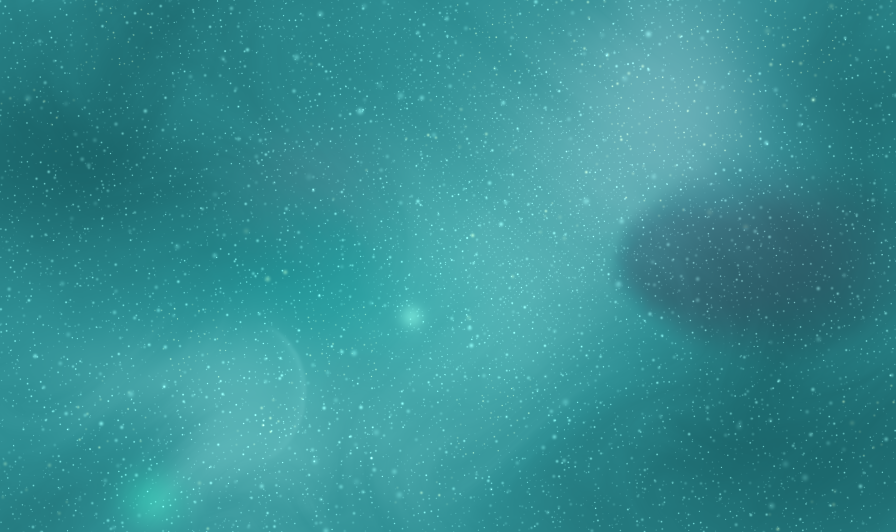
This background is drawn by a WebGL 1 fragment shader. Its source:

```glsl
precision highp float;

uniform vec2 u_resolution;

float hash(vec2 p) {
    return fract(sin(dot(p, vec2(127.1, 311.7))) * 43758.55);
}

vec2 rotate(vec2 p, float angle) {
    float c = cos(angle), s = sin(angle);
    return vec2(c * p.x - s * p.y, s * p.x + c * p.y);
}

// Soft elliptical wash, 1 at its centre
float wash(vec2 p, vec2 center, vec2 radius) {
    vec2 d = (p - center) / radius;
    return exp(-dot(d, d));
}

// Layered, self-warping sines, roughly -1..1
float clouds(vec2 p, float frequency) {
    float sum = 0.0;
    float amplitude = 0.5;
    p *= frequency;
    for (int i = 0; i < 7; i++) {
        p += 0.7 * sin(p.yx * 1.2 + float(i) * 1.7);
        sum += amplitude * sin(p.x) * cos(p.y);
        p = rotate(p, 1.1) * 1.8;
        amplitude *= 0.58;
    }
    return sum;
}

// One randomly placed round star in some cells of a grid
float stars(vec2 p, float cells, float radius, float density, float seed) {
    vec2 g = rotate(p, 0.4 + seed) * cells;
    vec2 id = floor(g) + seed * 17.0;
    float size = radius * cells * mix(0.65, 1.0, hash(id + 5.3));
    float margin = min(2.0 * size, 0.5);
    vec2 center = mix(vec2(margin), vec2(1.0 - margin), vec2(hash(id), hash(id + 31.7)));
    float falloff = 1.0 - smoothstep(0.0, 2.0 * size, length(fract(g) - center));
    float power = hash(id + 71.9);
    return step(hash(id + 13.1), density) * falloff * falloff * mix(0.25, 1.0, power * power);
}

// Broad light and shade of the nebula
float nebulaTone(vec2 p) {
    float tone = 0.5;
    tone -= 0.42 * wash(p, vec2(0.12, 0.68), vec2(0.42, 0.22));
    tone -= 0.22 * wash(p, vec2(0.15, 1.00), vec2(0.60, 0.18));
    tone -= 0.38 * wash(p, vec2(1.68, 0.85), vec2(0.26, 0.35));
    tone -= 0.40 * wash(p, vec2(1.52, 0.16), vec2(0.40, 0.28));
    tone -= 0.20 * wash(p, vec2(1.10, 0.00), vec2(0.25, 0.18));
    tone -= 0.18 * wash(p, vec2(0.00, 0.05), vec2(0.20, 0.16));
    tone += 0.42 * wash(p, vec2(1.24, 0.82), vec2(0.20, 0.26));
    tone += 0.30 * wash(p, vec2(0.98, 0.52), vec2(0.26, 0.30));
    tone += 0.42 * wash(p, vec2(0.42, 0.22), vec2(0.20, 0.17));
    tone += 0.14 * wash(p, vec2(0.18, 0.33), vec2(0.24, 0.10));
    tone += 0.12 * wash(p, vec2(0.75, 0.20), vec2(0.28, 0.20));
    return tone;
}

// Dark cloud, crisp on its left side and fading to the right
float darkCloud(vec2 p) {
    float d = length((p - vec2(1.41, 0.51)) / vec2(0.25, 0.14)) - 1.0;
    float softness = mix(0.10, 0.65, smoothstep(1.14, 1.45, p.x));
    return 1.0 - smoothstep(-softness, softness, d);
}

// Thin luminous shell, lit on its right side
float gasShell(vec2 p, vec2 center, vec2 radius) {
    vec2 d = (p - center) / radius;
    float r = length(d);
    float rim = exp(-pow((r - 1.0) / 0.05, 2.0));
    float body = smoothstep(0.55, 1.0, r) * (1.0 - smoothstep(0.98, 1.06, r));
    return (0.5 * rim + 0.5 * body) * smoothstep(0.1, 0.9, d.x);
}

vec3 tealRamp(float tone) {
    vec3 color = mix(vec3(0.10, 0.39, 0.41), vec3(0.18, 0.56, 0.58), smoothstep(-0.1, 0.55, tone));
    return mix(color, vec3(0.36, 0.71, 0.72), smoothstep(0.4, 1.05, tone));
}

void main() {
    vec2 p = gl_FragCoord.xy / u_resolution.y;
    p.x *= 1.6842 * u_resolution.y / u_resolution.x;

    // Clouds
    float broad = clouds(p + 0.7, 3.2);
    float fine = clouds(p.yx + 3.1, 7.0);
    vec2 q = p + 0.07 * vec2(broad, fine);
    float shade = darkCloud(p + 0.035 * vec2(fine, broad));
    float tone = nebulaTone(q) + 0.13 * broad + 0.08 * fine;
    tone -= 0.36 * shade;
    tone += 0.18 * gasShell(p + 0.008 * fine, vec2(0.46, 0.26), vec2(0.11, 0.13));
    vec3 color = tealRamp(tone);

    // Local tints
    color += vec3(0.06, -0.01, 0.01) * wash(q, vec2(1.28, 0.80), vec2(0.24, 0.30));
    color += vec3(0.06, -0.02, 0.0) * shade;
    color += vec3(0.05, -0.01, 0.0) * wash(q, vec2(0.60, 0.68), vec2(0.14, 0.10));
    color += vec3(-0.06, 0.02, 0.01) * wash(q, vec2(0.68, 0.42), vec2(0.32, 0.16));

    // Glows
    color += vec3(0.02, 0.14, 0.08) * wash(p, vec2(0.285, 0.06), vec2(0.06, 0.055));
    color += vec3(0.16, 0.17, 0.13) * wash(p, vec2(0.774, 0.404), vec2(0.022));

    // Stars, from fine dust to a few hazy discs
    float dust = wash(p, vec2(0.98, 0.62), vec2(0.28, 0.30));
    color += vec3(0.17, 0.19, 0.18) * stars(p, 125.0, 0.0017, 0.15 + 0.45 * dust, 0.3);
    for (int i = 0; i < 4; i++) {
        float layer = float(i);
        float spacing = 85.0 * pow(0.55, layer);
        float radius = 0.0021 * pow(1.5, layer);
        float light = stars(p, spacing, radius, 0.32 - 0.05 * layer, 1.0 + layer);
        float warmth = hash(floor(p * 7.0) + layer);
        vec3 tint = mix(vec3(0.34, 0.40, 0.37), vec3(0.40, 0.33, 0.20), step(0.9, warmth));
        color += tint * light * (1.0 - 0.12 * layer);
    }

    gl_FragColor = vec4(clamp(color, 0.0, 1.0), 1.0);
}
```
